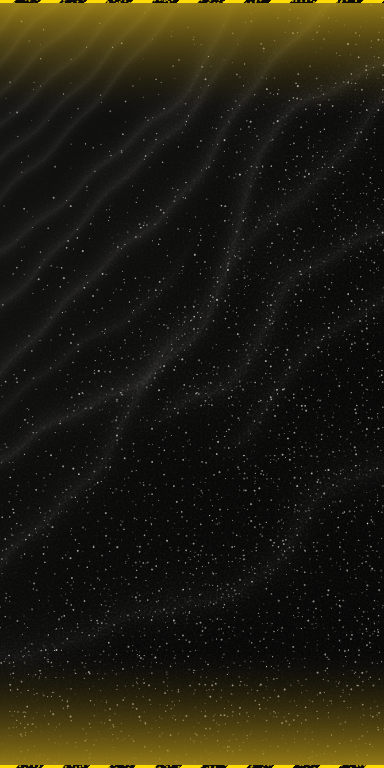
This background is drawn by a WebGL 2 fragment shader. Its source:

```glsl
#version 300 es
precision highp float;
// Dark rippled sand with sparkling grains, gold glows and hazard strips at top and bottom.
uniform vec2 u_resolution;
out vec4 outColor;

const vec3 SAND_TINT = vec3(1.0, 0.99, 0.95);
const vec3 GOLD = vec3(0.62, 0.51, 0.09);
const vec3 STRIP_YELLOW = vec3(1.0, 0.86, 0.02);
const vec3 STRIP_BLACK = vec3(0.05, 0.045, 0.03);

float hash(vec2 p) {
  vec3 q = fract(p.xyx * vec3(0.1031, 0.103, 0.0973));
  q += dot(q, q.yzx + 33.33);
  return fract((q.x + q.y) * q.z);
}

// Distance to the nearest jittered cell point.
float cellular(vec2 p) {
  vec2 cell = floor(p);
  float nearest = 2.0;
  for (int j = -1; j <= 1; j++) {
    for (int i = -1; i <= 1; i++) {
      vec2 c = cell + vec2(i, j);
      vec2 point = c + vec2(hash(c), hash(c + 57.0));
      nearest = min(nearest, distance(p, point));
    }
  }
  return nearest;
}

// Bright crest that climbs to the right: shape = start, slope, drop, drop centre.
float ridge(vec2 p, vec4 shape, vec2 span, float width, float gain) {
  const float STEP_WIDTH = 0.07;
  float s = tanh((p.x - shape.w) / STEP_WIDTH);
  float crest = shape.x - shape.y * p.x - 0.5 * shape.z * (1.0 + s);
  float steep = shape.y + 0.5 * shape.z * (1.0 - s * s) / STEP_WIDTH;
  float d = (p.y - crest) / sqrt(1.0 + steep * steep);
  float falloff = d < 0.0 ? width : width * 0.6;
  float fade = smoothstep(span.x - 0.1, span.x + 0.1, p.x)
             * (1.0 - smoothstep(span.y - 0.1, span.y + 0.1, p.x));
  return gain * fade * exp(-abs(d) / falloff);
}

// All crests; p.y runs down from the top edge.
float dunes(vec2 p) {
  p.y += 0.012 * sin(p.x * 17.0 + p.y * 5.0) + 0.006 * sin(p.x * 31.0 - p.y * 13.0);
  float light = 0.0;
  for (int i = 0; i < 6; i++) {
    float start = 0.52 - 0.088 * float(i);
    light += ridge(p, vec4(start, 1.05, 0.0, 0.5), vec2(-0.2, 0.5), 0.016, 0.8);
  }
  light += ridge(p, vec4(0.65, 0.80, 0.20, 0.56), vec2(-0.2, 0.62), 0.020, 0.9);
  light += ridge(p, vec4(0.79, 0.98, 0.10, 0.56), vec2(-0.2, 0.62), 0.022, 0.9);
  light += ridge(p, vec4(0.96, 0.95, 0.12, 0.57), vec2(-0.2, 1.20), 0.024, 1.0);
  light += ridge(p, vec4(1.06, 0.70, 0.10, 0.46), vec2(-0.2, 0.48), 0.022, 0.6);
  light += ridge(p, vec4(1.20, 0.60, 0.45, 0.62), vec2(-0.2, 1.20), 0.027, 1.0);
  light += ridge(p, vec4(1.29, 1.00, 0.05, 0.95), vec2(0.62, 1.20), 0.030, 0.8);
  light += ridge(p, vec4(1.48, 1.00, 0.15, 0.33), vec2(-0.2, 0.52), 0.028, 0.8);
  light += ridge(p, vec4(1.23, 0.35, 0.27, 0.69), vec2(0.42, 1.20), 0.032, 0.9);
  light += ridge(p, vec4(1.46, 0.50, 0.16, 0.71), vec2(0.60, 1.20), 0.030, 0.7);
  light += ridge(p, vec4(1.72, 0.30, 0.20, 0.78), vec2(-0.2, 1.20), 0.045, 0.65);
  return light;
}

// Scattered round grains, one per cell, kept with the given probability.
float sparkles(vec2 p, float cells, float chance, float pixel) {
  vec2 cell = floor(p * cells);
  vec2 centre = 0.25 + 0.5 * vec2(hash(cell + 11.0), hash(cell + 83.0));
  float d = length(fract(p * cells) - centre) / cells;
  float size = hash(cell + 29.0);
  float radius = mix(0.0008, 0.0024, size * size);
  float dotMask = 1.0 - smoothstep(radius - 0.5 * pixel, radius + 0.7 * pixel, d);
  return dotMask * step(hash(cell + 41.0), chance) * mix(0.25, 0.8, hash(cell + 67.0));
}

// Slanted worn stripes along an edge.
vec3 hazard(vec2 p, float shift, float pixel) {
  float phase = fract((p.x + p.y + shift) / 0.12);
  float soft = pixel / 0.12;
  float black = smoothstep(0.0, soft, phase) * (1.0 - smoothstep(0.55, 0.55 + soft, phase));
  float scuff = 1.0 - smoothstep(0.15, 0.35, cellular(p * 90.0));
  return mix(STRIP_YELLOW, STRIP_BLACK, black * (1.0 - 0.7 * scuff));
}

void main() {
  float pixel = 1.0 / u_resolution.x;
  vec2 p = gl_FragCoord.xy * pixel;
  float height = u_resolution.y * pixel;
  p.y = height - p.y;

  // Sand: soft at upper left, coarse and darker at lower right.
  float coarse = smoothstep(0.3, 1.9, p.x + 0.75 * p.y);
  float grain = cellular(p * 170.0) - 0.5;
  float light = dunes(p);
  float sand = mix(0.065, 0.042, coarse) + 0.085 * light * mix(1.0, 0.8, coarse);
  sand *= 1.0 + grain * mix(0.25, 1.0, coarse);

  // Sparkling grains in several sizes of cell.
  for (int i = 0; i < 3; i++) {
    float cells = 38.0 + 31.0 * float(i);
    float chance = mix(0.015, 0.20, coarse) * (0.7 + 0.6 * min(light, 1.0));
    sand += 0.75 * sparkles(p + 0.37 * float(i), cells, chance, pixel);
  }
  vec3 color = sand * SAND_TINT;

  // Gold glow, then the strips.
  float edge = min(p.y, height - p.y);
  float glow = pow(clamp(1.0 - edge / 0.31, 0.0, 1.0), 1.75);
  color = mix(color, GOLD, glow * 0.97) + GOLD * 0.06 * light * glow;
  float strip = 1.0 - smoothstep(0.008 - 0.5 * pixel, 0.008 + 0.5 * pixel, edge);
  float shift = p.y < 0.5 * height ? 0.08 : 0.0;
  color = mix(color, hazard(p, shift, pixel), strip);

  outColor = vec4(clamp(color, 0.0, 1.0), 1.0);
}
```
